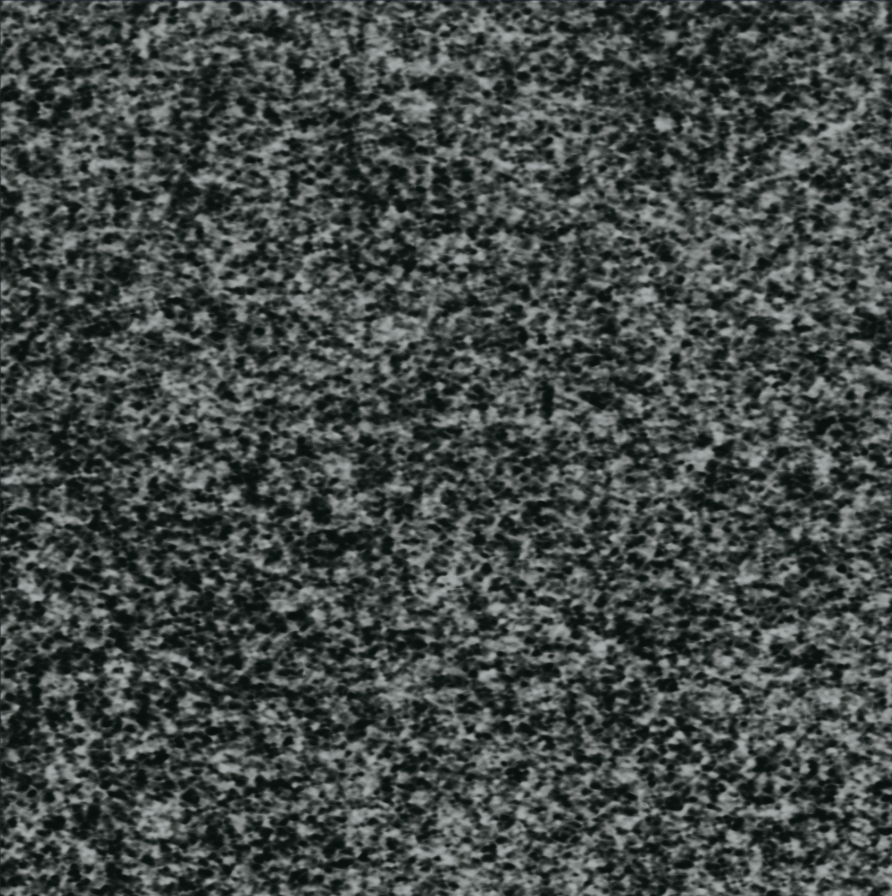
This texture is drawn by a WebGL 2 fragment shader. Its source:

```glsl
#version 300 es
precision highp float;
precision highp int;

uniform vec2 u_resolution;
out vec4 fragColor;

// Grain layers: cells per canvas height, and their weight in the blend
const int LAYERS = 5;
const float FREQUENCY[LAYERS] = float[](245.0, 138.0, 72.0, 28.0, 6.0);
const float WEIGHT[LAYERS] = float[](0.72, 1.0, 0.45, 0.27, 0.17);
const float FLECK_FREQUENCY = 98.0;
const float FLECK_WEIGHT = 0.65;
const float WARP_FREQUENCY = 150.0;
const float WARP_AMOUNT = 0.006;      // raggedness of the fleck outlines
const float STRETCH = 1.4;            // horizontal elongation of the grains
const float CONTRAST_BOTTOM = 1.06;
const float CONTRAST_TOP = 0.86;
const float EDGE_WIDTH = 0.002;

// Statistics used to normalise each noise to zero mean and unit deviation
const float VALUE_DEVIATION = 0.2145;
const float FLECK_MEAN = 0.45;
const float FLECK_DEVIATION = 0.2;

// Mineral tones from dark to pale, placed at their cumulative share
const int TONES = 8;
const float SHARE[TONES] = float[](0.0, 0.075, 0.255, 0.465, 0.66, 0.83, 0.955, 1.0);
const vec3 TONE[TONES] = vec3[](
    vec3(0.03, 0.06, 0.05), vec3(0.06, 0.09, 0.08),
    vec3(0.15, 0.18, 0.17), vec3(0.24, 0.26, 0.25),
    vec3(0.33, 0.36, 0.35), vec3(0.44, 0.46, 0.45),
    vec3(0.56, 0.58, 0.58), vec3(0.66, 0.68, 0.68));
const vec3 EDGE_COLOR = vec3(0.12, 0.14, 0.20);

uint scramble(uint n) {
    n = n * 747796405u + 2891336453u;
    n = ((n >> ((n >> 28u) + 4u)) ^ n) * 277803737u;
    return (n >> 22u) ^ n;
}

float hash(vec2 cell, int seed) {
    ivec2 c = ivec2(cell);
    uint n = scramble(uint(c.x) + scramble(uint(c.y) + scramble(uint(seed))));
    return float(n >> 8u) / 16777216.0;
}

mat2 rotation(float angle) {
    float c = cos(angle), s = sin(angle);
    return mat2(c, s, -s, c);
}

float valueNoise(vec2 p, int seed) {
    vec2 cell = floor(p);
    vec2 f = fract(p);
    f = f * f * (3.0 - 2.0 * f);
    float low = mix(hash(cell, seed), hash(cell + vec2(1, 0), seed), f.x);
    float high = mix(hash(cell + vec2(0, 1), seed), hash(cell + vec2(1, 1), seed), f.x);
    return mix(low, high, f.y);
}

// Distance to the nearest scattered fleck centre
float fleckDistance(vec2 p) {
    vec2 cell = floor(p);
    float nearest = 4.0;
    for (int y = -1; y <= 1; y++) {
        for (int x = -1; x <= 1; x++) {
            vec2 c = cell + vec2(x, y);
            vec2 offset = c + vec2(hash(c, 41), hash(c, 42)) - p;
            nearest = min(nearest, dot(offset, offset));
        }
    }
    return sqrt(nearest);
}

// Ragged dark flecks blended with noise, as a unit normal deviate
float grain(vec2 p) {
    vec2 w = p * WARP_FREQUENCY;
    vec2 warped = p + WARP_AMOUNT * (vec2(valueNoise(w, 51), valueNoise(w, 52)) - 0.5);
    float fleck = (fleckDistance(rotation(0.4) * warped * FLECK_FREQUENCY) - FLECK_MEAN) / FLECK_DEVIATION;
    float sum = FLECK_WEIGHT * fleck;
    float variance = FLECK_WEIGHT * FLECK_WEIGHT;
    for (int i = 0; i < LAYERS; i++) {
        vec2 q = rotation(0.5 + 1.1 * float(i)) * p * FREQUENCY[i];
        sum += WEIGHT[i] * (valueNoise(q, i) - 0.5) / VALUE_DEVIATION;
        variance += WEIGHT[i] * WEIGHT[i];
    }
    return sum * inversesqrt(variance);
}

vec3 mineralColor(float rank) {
    vec3 color = TONE[0];
    for (int i = 1; i < TONES; i++) {
        float t = (rank - SHARE[i - 1]) / (SHARE[i] - SHARE[i - 1]);
        color = mix(color, TONE[i], clamp(t, 0.0, 1.0));
    }
    return color;
}

void main() {
    vec2 uv = gl_FragCoord.xy / u_resolution;
    vec2 p = gl_FragCoord.xy / u_resolution.y;

    // Grain value to cumulative rank, then to mineral tone
    float deviate = grain(vec2(p.x / STRETCH, p.y)) * mix(CONTRAST_BOTTOM, CONTRAST_TOP, uv.y);
    float rank = 1.0 / (1.0 + exp(-1.702 * deviate));
    vec3 color = mineralColor(rank);

    // Faint cool rim at the left and top
    float rim = min(uv.x, 1.0 - uv.y);
    color = mix(color, EDGE_COLOR, 0.6 * (1.0 - smoothstep(0.0, EDGE_WIDTH, rim)));

    fragColor = vec4(color, 1.0);
}
```
